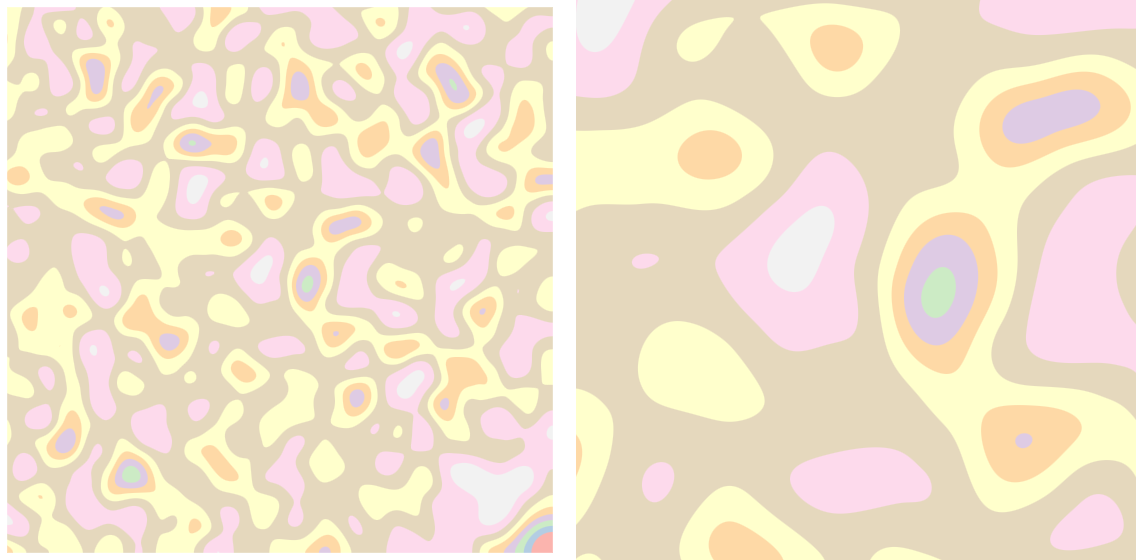
Left: the whole. Right: its middle third, enlarged.
Write a Shadertoy shader that draws this pattern.

```glsl
const float MARGIN = 0.0128;         // white frame, share of the canvas
const float CELLS = 12.0;            // noise cells across the panel
const float TILT = 0.45;             // lattice rotation in radians
const float NOISE_SIGMA = 0.43;      // deviation of the summed noise
const float CORNER_HEIGHT = 6.3;     // ringed peak at the lower right
const float CORNER_RADIUS = 0.096;
const float CORNER_FALLOFF = 0.125;
const uint SEED = 37u;

const vec3 FRAME_WHITE = vec3(1.0);

// Band colours from the deepest hollow to the highest peak
const int BANDS = 9;
const vec3 BAND_COLOR[BANDS] = vec3[BANDS](
    vec3(0.949, 0.949, 0.949),       // grey
    vec3(0.992, 0.855, 0.925),       // pink
    vec3(0.898, 0.847, 0.741),       // tan
    vec3(1.000, 1.000, 0.800),       // yellow
    vec3(0.996, 0.851, 0.651),       // orange
    vec3(0.871, 0.796, 0.894),       // purple
    vec3(0.800, 0.922, 0.773),       // green
    vec3(0.702, 0.804, 0.890),       // blue
    vec3(0.984, 0.706, 0.682));      // red

// Heights between neighbouring bands, in standard deviations
const float BAND_LEVEL[BANDS - 1] = float[BANDS - 1](
    -2.25, -0.86, 0.32, 1.28, 2.13, 3.0, 3.9, 4.8);

// Random unit vector for a lattice point
vec2 latticeGradient(ivec2 cell) {
    uvec2 c = uvec2(cell);
    uint h = c.x * 0x9E3779B1u ^ (c.y + SEED) * 0x85EBCA77u;
    h = (h ^ (h >> 15)) * 0x2C1B3C6Du;
    h = (h ^ (h >> 12)) * 0x297A2D39u;
    h ^= h >> 15;
    float angle = 6.28319 * float(h & 0xFFFFu) / 65536.0;
    return vec2(cos(angle), sin(angle));
}

float gradientNoise(vec2 p) {
    vec2 base = floor(p);
    vec2 f = p - base;
    ivec2 c = ivec2(base);
    vec2 u = f * f * f * (f * (f * 6.0 - 15.0) + 10.0);
    float a = dot(latticeGradient(c), f);
    float b = dot(latticeGradient(c + ivec2(1, 0)), f - vec2(1, 0));
    float d = dot(latticeGradient(c + ivec2(0, 1)), f - vec2(0, 1));
    float e = dot(latticeGradient(c + ivec2(1, 1)), f - vec2(1, 1));
    return mix(mix(a, b, u.x), mix(d, e, u.x), u.y);
}

// Mirrored noise, so contours meet the right and bottom edges squarely
float mirroredNoise(vec2 p) {
    mat2 turn = mat2(cos(TILT), sin(TILT), -sin(TILT), cos(TILT));
    float sum = 0.0;
    for (int i = 0; i < 4; i++) {
        vec2 flip = vec2(i & 1, i >> 1) * 2.0 - 1.0;
        sum += gradientNoise(turn * (p * flip) * CELLS);
    }
    return sum / NOISE_SIGMA;
}

// Peak with a surrounding moat
float cornerPeak(float r) {
    float rim = r / CORNER_RADIUS;
    float fade = r / CORNER_FALLOFF;
    return CORNER_HEIGHT * (1.0 - rim * rim) * exp(-fade * fade);
}

void mainImage(out vec4 fragColor, in vec2 fragCoord) {
    vec2 uv = fragCoord / iResolution.xy;
    vec2 panel = (uv - MARGIN) / (1.0 - 2.0 * MARGIN);

    // Height field, measured from the lower right corner
    vec2 p = panel - vec2(1.0, 0.0);
    float r = length(p);
    float height = mirroredNoise(p) * smoothstep(0.02, 0.16, r) + cornerPeak(r);

    // Flat colour bands with smooth edges
    float blur = max(fwidth(height), 1e-4);
    vec3 color = BAND_COLOR[0];
    for (int i = 1; i < BANDS; i++) {
        float edge = (height - BAND_LEVEL[i - 1]) / blur;
        color = mix(color, BAND_COLOR[i], clamp(edge + 0.5, 0.0, 1.0));
    }

    // Frame
    vec2 inset = (0.5 - MARGIN - abs(uv - 0.5)) * iResolution.xy;
    float inside = clamp(min(inset.x, inset.y) + 0.5, 0.0, 1.0);
    fragColor = vec4(mix(FRAME_WHITE, color, inside), 1.0);
}
```
